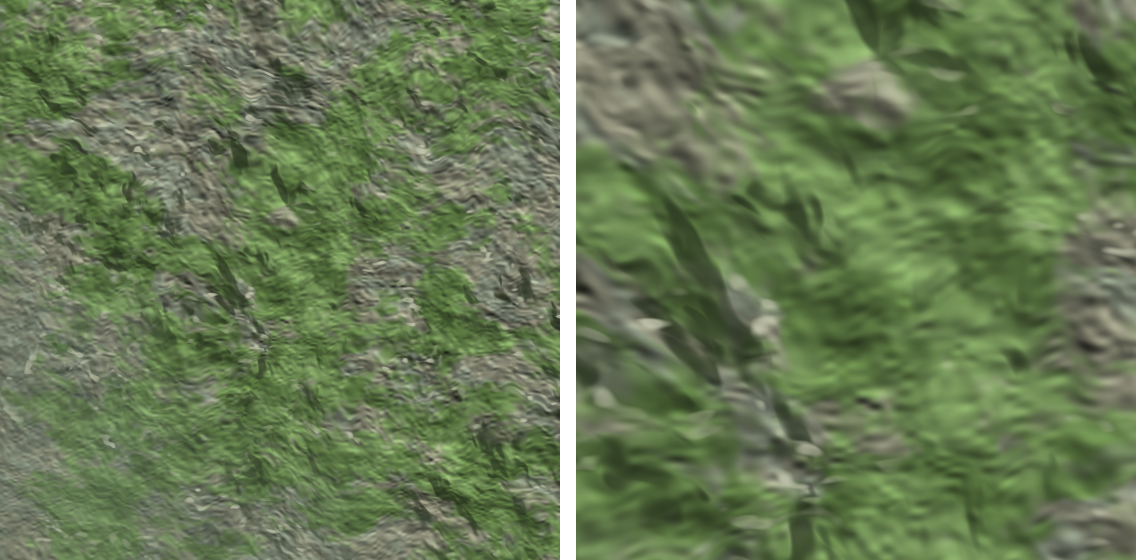
Left: the whole. Right: its middle third, enlarged.
A Shadertoy shader for this texture:

```glsl
// Weathered rock face with short slanted grain, ragged moss, dark clefts and a pale misty corner

const vec3 MOSS_DEEP = vec3(0.31, 0.41, 0.22);
const vec3 MOSS_LIGHT = vec3(0.42, 0.53, 0.32);
const vec3 STONE_WARM = vec3(0.48, 0.48, 0.41);
const vec3 STONE_COOL = vec3(0.44, 0.47, 0.41);
const vec3 PALE_FLECK = vec3(0.78, 0.79, 0.69);
const vec3 CLEFT_DARK = vec3(0.13, 0.17, 0.10);
const vec3 MIST = vec3(0.48, 0.54, 0.46);

float hash(vec2 p) {
    return fract(sin(dot(p, vec2(127.1, 311.7))) * 43758.5453);
}

float noise(vec2 p) {
    vec2 cell = floor(p);
    vec2 f = fract(p);
    f = f * f * (3.0 - 2.0 * f);
    float low = mix(hash(cell), hash(cell + vec2(1, 0)), f.x);
    float high = mix(hash(cell + vec2(0, 1)), hash(cell + vec2(1, 1)), f.x);
    return mix(low, high, f.y);
}

// Coordinates along and across a direction
vec2 slant(vec2 p, float angle) {
    vec2 along = vec2(cos(angle), sin(angle));
    return vec2(dot(p, along), dot(p, vec2(-along.y, along.x)));
}

// Layered noise stretched along a direction that turns a little per layer
float strata(vec2 p, float angle, vec2 scale, int octaves, float gain) {
    float sum = 0.0, total = 0.0, weight = 1.0;
    for (int i = 0; i < octaves; i++) {
        float turn = 0.28 * (mod(float(i), 2.0) * 2.0 - 1.0);
        sum += weight * noise(slant(p, angle + turn) * scale + 17.3 * float(i));
        total += weight;
        weight *= gain;
        scale *= 2.03;
    }
    return sum / total;
}

// Gentle wander of the grain
vec2 bend(vec2 p, float amount) {
    vec2 coarse = vec2(noise(p * 7.0), noise(p * 7.0 + 31.7)) - 0.5;
    vec2 fine = vec2(noise(p * 45.0 + 5.2), noise(p * 45.0 + 71.9)) - 0.5;
    return p + amount * (coarse + 0.22 * fine);
}

float relief(vec2 p, float angle) {
    return strata(p, angle, vec2(14.0, 25.0), 4, 0.78);
}

// Short dark hollows, gathered in a few places
float clefts(vec2 p, float angle, vec2 scale) {
    float hollow = smoothstep(0.60, 0.76, strata(p, angle, scale, 3, 0.6));
    return hollow * smoothstep(0.40, 0.65, noise(p * 9.0 + 43.0));
}

void mainImage(out vec4 fragColor, in vec2 fragCoord) {
    vec2 uv = fragCoord / iResolution.y;
    vec2 p = bend(uv, 0.035);
    float grainAngle = -0.36;
    vec2 grain = slant(p, grainAngle);

    // Mist gathers at the lower left
    float drift = strata(uv, 0.3, vec2(5.0), 3, 0.5);
    float mist = smoothstep(0.95, 0.3, uv.x + 1.1 * uv.y + 0.6 * (drift - 0.5));

    // Ragged moss over stone
    float patches = strata(p + 3.7, grainAngle, vec2(6.0, 9.5), 5, 0.74);
    float moss = smoothstep(0.40, 0.56, patches - 0.035 * mist);
    float tint = strata(p + 9.0, grainAngle, vec2(16.0, 34.0), 3, 0.7);
    vec3 mossColor = mix(MOSS_DEEP, MOSS_LIGHT, smoothstep(0.3, 0.7, tint));
    vec3 stoneColor = mix(STONE_COOL, STONE_WARM, smoothstep(0.35, 0.6, tint));
    vec3 color = mix(stoneColor, mossColor, moss);

    // Relief lit from above, with fine fibres
    vec2 toLight = vec2(0.0010, 0.0026);
    float height = relief(p, grainAngle);
    float slope = relief(p - toLight, grainAngle) - relief(p + toLight, grainAngle);
    float fibre = noise(grain * vec2(80.0, 160.0)) - 0.5;
    float light = 1.9 * slope + 0.75 * (height - 0.5) + 0.28 * fibre;
    light *= mix(1.12, 0.85, moss) * mix(1.0, 0.8, mist);
    color *= 1.0 + light;

    // Clefts: steep long ones and shallow ones along the grain
    float steep = clefts(p, -0.95, vec2(13.0, 42.0));
    float shallow = clefts(p + 7.0, -0.45, vec2(20.0, 50.0));
    color = mix(color, CLEFT_DARK, 0.65 * max(steep, shallow) * (1.0 - 0.5 * mist));

    // Pale flecks, mostly on bare stone
    float fleck = smoothstep(0.62, 0.82, strata(p + 19.0, -0.2, vec2(42.0, 80.0), 2, 0.6));
    fleck *= smoothstep(0.4, 0.65, noise(grain * vec2(10.0, 18.0) + 83.0));
    color = mix(color, PALE_FLECK, fleck * mix(0.85, 0.35, moss));

    // Mist veil with a faint blue drift
    vec3 veil = MIST + vec3(-0.03, 0.0, 0.04) * (noise(uv * 9.0) - 0.3);
    color = mix(color, veil, 0.28 * mist);

    fragColor = vec4(clamp(color, 0.0, 1.0), 1.0);
}
```
